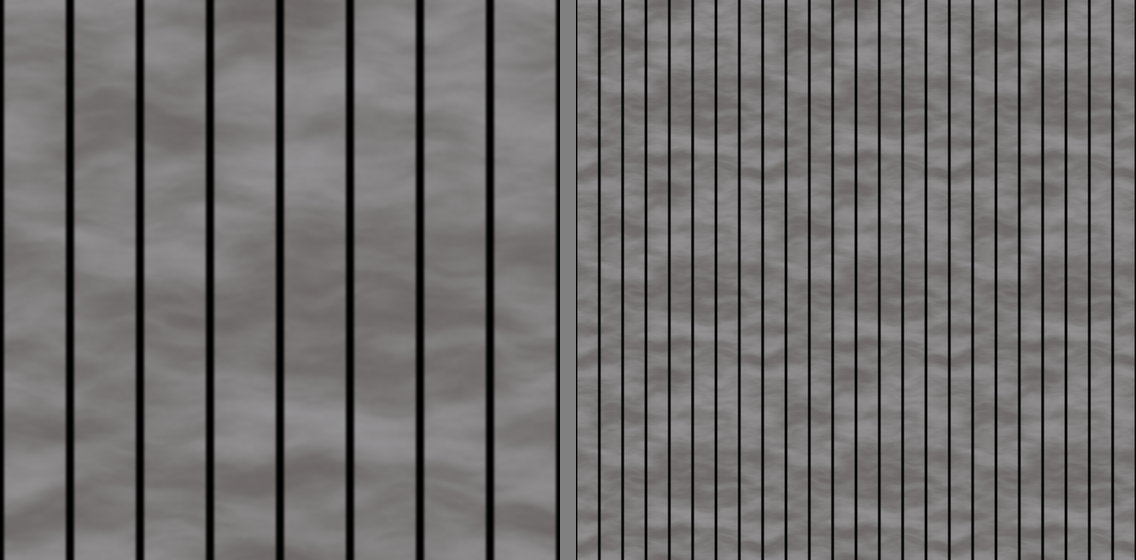
Left, the tile; right, the same tile 3 across and 3 down.
Give the GLSL for this texture, as a Shadertoy shader.

```glsl
// Grey weathered planks: eight upright boards with soft black gaps and wavy cross streaks.

const float BOARDS = 8.0;           // boards across the canvas
const float GAP_CORE = 0.022;       // half width of the solid gap, in boards
const float GAP_EDGE = 0.092;       // half width where the soft gap ends, in boards
const vec2 STREAK_CELLS = vec2(4.0, 13.0); // coarsest streak cells across and up
const int OCTAVES = 4;
const float OCTAVE_GAIN = 0.55;
const float WARP = 0.008;           // height of the streak waves
const float GRAIN = 0.008;          // strength of the fine mottling
const vec2 GRAIN_CELLS = vec2(96.0, 128.0);
const vec3 GAP_COLOR = vec3(0.004, 0.003, 0.003);
const vec3 DARK_GREY = vec3(0.425, 0.407, 0.403);
const vec3 LIGHT_GREY = vec3(0.572, 0.567, 0.573);
const float TAU = 6.2831853;

float hash(vec2 cell, float seed) {
    uvec3 q = uvec3(cell, seed) * uvec3(1597u, 3571u, 7919u);
    uint h = (q.x ^ (q.y << 8) ^ q.z) * 2971u + 9973u;
    h = (h ^ (h >> 15)) * 73856u + h * 40503u;
    h = (h ^ (h >> 13)) * 19349u;
    h ^= h >> 16;
    return float(h & 65535u) / 65535.0;
}

// Value noise that wraps after a whole number of cells.
float wrapNoise(vec2 uv, vec2 cells, float seed) {
    vec2 p = uv * cells;
    vec2 i = floor(p);
    vec2 f = p - i;
    f = f * f * f * (f * (f * 6.0 - 15.0) + 10.0);
    vec2 a = mod(i, cells);
    vec2 b = mod(i + 1.0, cells);
    float low = mix(hash(a, seed), hash(vec2(b.x, a.y), seed), f.x);
    float high = mix(hash(vec2(a.x, b.y), seed), hash(b, seed), f.x);
    return mix(low, high, f.y);
}

// Long horizontal streaks, bent by layered sines.
float streaks(vec2 uv) {
    uv.y += WARP * (sin(TAU * (2.0 * uv.x + 3.0 * uv.y))
                  + 0.6 * sin(TAU * (5.0 * uv.x - 2.0 * uv.y) + 1.7));
    float sum = 0.0, total = 0.0, weight = 1.0;
    vec2 cells = STREAK_CELLS;
    for (int k = 0; k < OCTAVES; k++) {
        sum += weight * wrapNoise(uv, cells, float(k) + 1.0);
        total += weight;
        weight *= OCTAVE_GAIN;
        cells *= 2.0;
    }
    return sum / total;
}

void mainImage(out vec4 fragColor, in vec2 fragCoord) {
    vec2 uv = fragCoord / iResolution.xy;

    // Board surface
    float tone = smoothstep(0.1, 0.9, streaks(uv));
    vec3 color = mix(DARK_GREY, LIGHT_GREY, tone);
    color += GRAIN * (wrapNoise(uv, GRAIN_CELLS, 9.0) - 0.5);

    // Gaps centred on the board borders, including the canvas edge
    float gapDistance = abs(fract(uv.x * BOARDS + 0.5) - 0.5);
    float pixel = BOARDS / iResolution.x;
    float board = smoothstep(GAP_CORE, max(GAP_EDGE, GAP_CORE + pixel), gapDistance);

    fragColor = vec4(mix(GAP_COLOR, color, board), 1.0);
}
```
